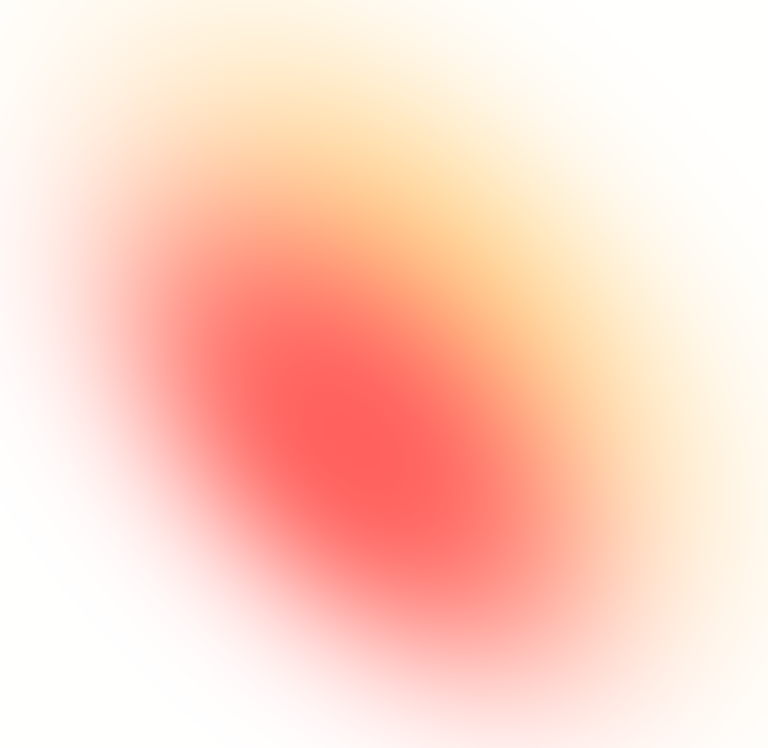
Write a WebGL 1 fragment shader that draws this background.

```glsl
precision highp float;
// Soft diagonal glow: a coral ellipse over an amber ellipse on white.

uniform vec2 u_resolution;

const vec3 PAPER = vec3(1.0, 1.0, 0.998);
const vec3 AMBER = vec3(1.0, 0.845, 0.56);
const vec3 CORAL = vec3(1.0, 0.38, 0.37);

// Centers and radii in canvas heights, measured from the canvas center.
const vec2 AMBER_CENTER = vec2(0.047, 0.076);
const vec2 AMBER_RADII = vec2(0.442, 0.244);
const float AMBER_FALLOFF = 2.4;

const vec2 CORAL_CENTER = vec2(-0.043, -0.090);
const vec2 CORAL_RADII = vec2(0.369, 0.214);
const float CORAL_FALLOFF = 2.6;

// Direction of the long axis, shared by both glows.
const float TILT = -0.7854;

// Opacity of a blurred ellipse; a higher falloff gives a flatter core.
float ellipseGlow(vec2 point, vec2 center, vec2 radii, float falloff) {
  vec2 axis = vec2(cos(TILT), sin(TILT));
  vec2 offset = point - center;
  vec2 local = vec2(dot(offset, axis), dot(offset, vec2(-axis.y, axis.x)));
  float reach = max(length(local / radii), 0.0001);
  return exp(-pow(reach, falloff));
}

void main() {
  vec2 point = (gl_FragCoord.xy - 0.5 * u_resolution) / u_resolution.y;

  // Layers from back to front.
  float amber = ellipseGlow(point, AMBER_CENTER, AMBER_RADII, AMBER_FALLOFF);
  float coral = ellipseGlow(point, CORAL_CENTER, CORAL_RADII, CORAL_FALLOFF);
  vec3 color = mix(PAPER, AMBER, amber);
  color = mix(color, CORAL, coral);

  gl_FragColor = vec4(color, 1.0);
}
```
